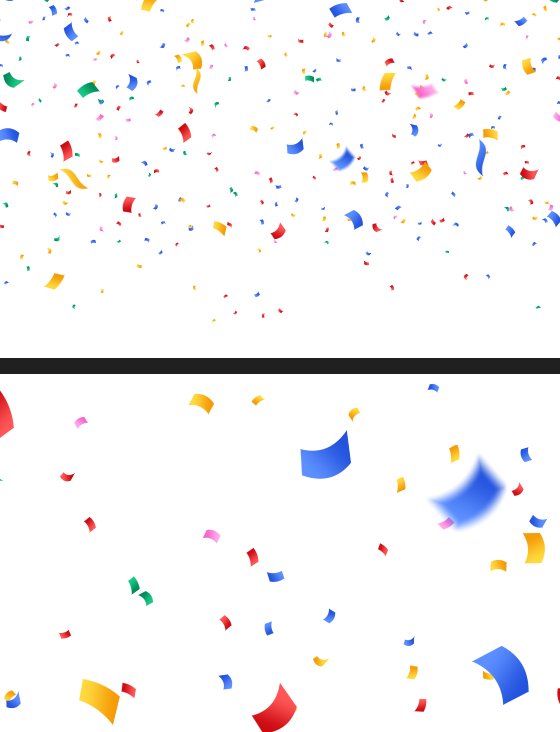
Top: the whole. Bottom: its middle third, enlarged.
Reproduce this background procedurally as a Shadertoy shader.

```glsl
// Confetti falling over white: tiny chips, bent strips, S-shaped ribbons and
// a few out-of-focus strips. Each layer is a jittered grid with one optional
// piece per cell; pieces thin out towards the bottom edge.

#define CHIP_SIZE    vec2(0.0058, 0.0034)
#define SCRAP_SIZE   vec2(0.0125, 0.0070)
#define STRIP_SIZE   vec2(0.0225, 0.0130)
#define RIBBON_SIZE  vec2(0.0440, 0.0115)
#define SOFT_BLUR    0.0075
#define FADE_BOTTOM  0.02
#define FADE_TOP     0.46
#define BEND         0.42
#define SIZE_SPREAD  0.22

const float TAU = 6.2831853;

vec4 hash4(vec3 p) {
    vec4 q = fract(p.xyzx * vec4(0.1031, 0.1030, 0.0973, 0.1099));
    q += dot(q, q.wzxy + 33.33);
    return fract((q.xxyz + q.yzzw) * q.zywx);
}

// Paper colour chosen by pick, shaded from dark to light by shade.
vec3 paperColour(float pick, float shade) {
    if (pick < 0.29) return mix(vec3(0.14, 0.33, 0.87), vec3(0.36, 0.56, 1.00), shade);
    if (pick < 0.54) return mix(vec3(0.80, 0.04, 0.07), vec3(1.00, 0.34, 0.34), shade);
    if (pick < 0.77) return mix(vec3(0.96, 0.61, 0.03), vec3(1.00, 0.85, 0.24), shade);
    if (pick < 0.90) return mix(vec3(0.97, 0.39, 0.79), vec3(1.00, 0.67, 0.92), shade);
    return mix(vec3(0.00, 0.54, 0.35), vec3(0.10, 0.79, 0.53), shade);
}

// Distance to a strip curved along its length, with slanted ends.
float bentStrip(vec2 q, vec2 size, float bend, float skew) {
    q.y -= bend * (q.x * q.x / size.x - 0.4 * size.x);
    q.x -= skew * q.y;
    size.y *= 1.0 + 0.18 * skew * clamp(q.x / size.x, -1.0, 1.0);
    vec2 d = abs(q) - size;
    return length(max(d, 0.0)) + min(max(d.x, d.y), 0.0);
}

// Distance to an S-shaped ribbon with pointed tips.
float waveRibbon(vec2 q, vec2 size) {
    float t = clamp(q.x / size.x, -1.0, 1.0);
    float middle = 0.75 * size.y * sin(2.6 * t);
    float halfWidth = 0.85 * size.y * (1.0 - t * t);
    return max(0.8 * (abs(q.y - middle) - halfWidth), abs(q.x) - size.x);
}

// Paints one layer of pieces, each kept inside its own grid cell.
void scatter(inout vec3 colour, vec2 p, float seed, float cell, vec2 size,
             float odds, float blur, bool ribbon) {
    vec2 grid = p + cell * vec2(0.37, 0.61) * seed;
    vec2 id = floor(grid / cell);
    vec4 place = hash4(vec3(id, seed * 7.3 + 1.0));
    vec4 look = hash4(vec3(id + 41.0, seed * 5.1 + 3.0));

    size *= 1.0 + SIZE_SPREAD * (2.0 * look.y - 1.0);
    float room = max(0.5 * cell - 1.15 * size.x - blur, 0.0);
    vec2 offset = (2.0 * place.xy - 1.0) * room;
    vec2 q = grid - (id + 0.5) * cell - offset;

    float height = p.y - q.y;
    if (place.z > odds * smoothstep(FADE_BOTTOM, FADE_TOP, height)) return;

    float angle = TAU * place.w;
    float c = cos(angle), s = sin(angle);
    q = mat2(c, -s, s, c) * q;

    float side = look.z < 0.5 ? -1.0 : 1.0;
    float bend = side * BEND * (0.3 + 0.7 * look.w);
    float d = ribbon ? waveRibbon(q * vec2(1.0, side), size)
                     : bentStrip(q, size, bend, 0.8 * (look.w - 0.5));

    float edge = max(blur, 0.7 / iResolution.y);
    float shade = smoothstep(-1.0, 1.0, q.x / size.x + 0.25 * q.y / size.y);
    colour = mix(colour, paperColour(look.x, shade), 1.0 - smoothstep(-edge, edge, d));
}

void mainImage(out vec4 fragColor, in vec2 fragCoord) {
    vec2 p = fragCoord / iResolution.y;
    vec3 colour = vec3(1.0);

    // Small to large, with the soft strips nearest the viewer.
    scatter(colour, p, 1.0, 0.064, CHIP_SIZE, 0.62, 0.0, false);
    scatter(colour, p, 2.0, 0.105, CHIP_SIZE * 1.15, 0.45, 0.0, false);
    scatter(colour, p, 3.0, 0.140, SCRAP_SIZE, 0.42, 0.0, false);
    scatter(colour, p, 4.0, 0.190, STRIP_SIZE, 0.62, 0.0, false);
    scatter(colour, p, 5.0, 0.340, RIBBON_SIZE, 0.48, 0.0, true);
    scatter(colour, p, 6.0, 0.370, STRIP_SIZE * 1.1, 0.34, SOFT_BLUR, false);

    fragColor = vec4(colour, 1.0);
}
```
